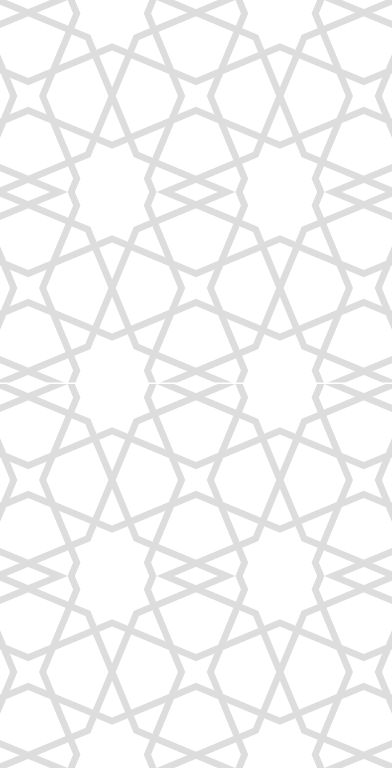
This pattern is drawn by a Shadertoy shader. Its source:

```glsl
// Interlaced star lattice: pale grey mitred strokes on white, mirrored in every cell.

// Lengths are in half cell heights; all strokes lie at 22.5 or 67.5 degrees.
const float HALF_CELLS_DOWN = 8.0;
const vec2 HALF_CELL = vec2(0.874, 1.0);
const float STAR_RADIUS = 0.150;     // small star centre to its inner points
const float OUTER_ELBOW_Y = 0.610;   // corner of the large star
const float SIDE_ELBOW_Y = 0.860;    // corner beside the lozenge
const float HALF_STROKE = 0.0349;
const float SEAM_Y = 0.0078;         // hairline gap across the middle
const float SEAM_HALF = 0.0078;
const vec3 GROUND = vec3(1.0);
const vec3 STROKE = vec3(0.867);

const float C = 0.92388;             // cos 22.5 degrees
const float S = 0.38268;             // sin 22.5 degrees
const float T = S / C;

// Mirror the plane into one quarter cell, small star centre at the origin.
vec2 foldCell(vec2 p) {
    return abs(mod(p + HALF_CELL, 2.0 * HALF_CELL) - HALF_CELL);
}

// Distance to an endless line through a point.
float lineDist(vec2 p, vec2 through, vec2 normal) {
    return abs(dot(p - through, normal));
}

// Distance to two rays meeting in a mitred corner.
float elbowDist(vec2 p, vec2 corner, vec2 normalA, vec2 normalB) {
    vec2 d = p - corner;
    return abs(max(dot(d, normalA), dot(d, normalB)));
}

float latticeDist(vec2 q) {
    vec2 outer = vec2(HALF_CELL.x - OUTER_ELBOW_Y * T, OUTER_ELBOW_Y);
    vec2 side = vec2(STAR_RADIUS + SIDE_ELBOW_Y * T, SIDE_ELBOW_Y);
    float crossingY = outer.y + outer.x * T;

    // Zigzag band and lozenge edge
    float d = lineDist(q, vec2(0.0, STAR_RADIUS), vec2(-S, C));
    d = min(d, lineDist(q, vec2(0.0, crossingY), vec2(-S, C)));
    // Bent strokes around the large star
    d = min(d, elbowDist(q, outer, vec2(C, S), vec2(S, C)));
    return min(d, elbowDist(q, side, vec2(C, -S), vec2(C, S)));
}

// Antialiased coverage of a band about distance zero.
float band(float d, float halfWidth, float pixel) {
    return clamp(0.5 + (halfWidth - d) / pixel, 0.0, 1.0);
}

void mainImage(out vec4 fragColor, in vec2 fragCoord) {
    float pixel = HALF_CELLS_DOWN / iResolution.y;
    vec2 p = (fragCoord - 0.5 * iResolution.xy) * pixel;
    vec2 q = foldCell(p - vec2(0.0, HALF_CELL.y));

    float ink = band(latticeDist(q), HALF_STROKE, pixel);
    ink *= 1.0 - band(abs(p.y - SEAM_Y), SEAM_HALF, pixel);
    fragColor = vec4(mix(GROUND, STROKE, ink), 1.0);
}
```
